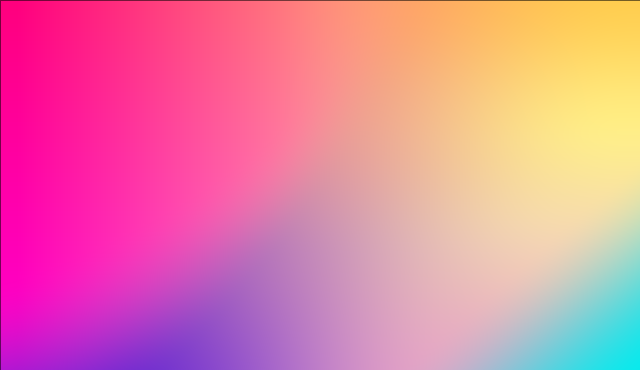
Give the GLSL for this background, as a Shadertoy shader.

```glsl
// Violet valley in the lower middle, warming to peach and yellow on the right
vec3 valleyColor(vec2 p) {
    vec3 low  = mix(vec3(0.40, 0.15, 0.82), vec3(0.90, 0.64, 0.78), smoothstep(0.16, 0.70, p.x));
    vec3 mid  = mix(vec3(0.66, 0.36, 0.72), vec3(0.96, 0.85, 0.70), smoothstep(0.20, 0.88, p.x));
    vec3 high = mix(vec3(0.91, 0.56, 0.59), vec3(1.00, 0.94, 0.53), smoothstep(0.40, 0.97, p.x));
    vec3 top  = mix(vec3(1.00, 0.52, 0.47), vec3(1.00, 0.80, 0.30), smoothstep(0.35, 1.00, p.x));
    vec3 color = mix(low, mid, smoothstep(-0.1, 0.45, p.y));
    color = mix(color, high, smoothstep(0.3, 0.7, p.y));
    return mix(color, top, smoothstep(0.6, 1.05, p.y));
}

// Magenta on the left, turning coral to the right and redder upward
vec3 magentaColor(vec2 p) {
    return vec3(1.0, max(1.12 * p.x - 0.03, 0.0), 0.83 - 0.34 * p.y);
}

void mainImage(out vec4 fragColor, in vec2 fragCoord) {
    vec2 p = fragCoord / iResolution.xy;

    // Curved crease: widest at the lower left, fading out toward the top centre
    float crease = 0.42 * p.x + 1.62 * p.x * p.x;
    float softness = mix(0.50, 0.30, smoothstep(0.1, 0.6, p.x));
    float valley = smoothstep(-0.5, 0.5, (crease - p.y) / softness);
    valley = mix(valley, 1.0, smoothstep(0.42, 0.68, p.x));
    vec3 color = mix(magentaColor(p), valleyColor(p), valley);

    // Cyan corner behind a soft diagonal edge
    float corner = smoothstep(0.0, 1.0, (p.x - 0.62 - 0.66 * p.y) / 0.41);
    color = mix(color, vec3(0.02, 0.92, 0.93), corner);

    // Faint dark hairline along the left and top
    float aspect = iResolution.x / iResolution.y;
    float inset = min(p.x * aspect, 1.0 - p.y);
    color *= smoothstep(-0.001, 0.004, inset);

    fragColor = vec4(color, 1.0);
}
```
